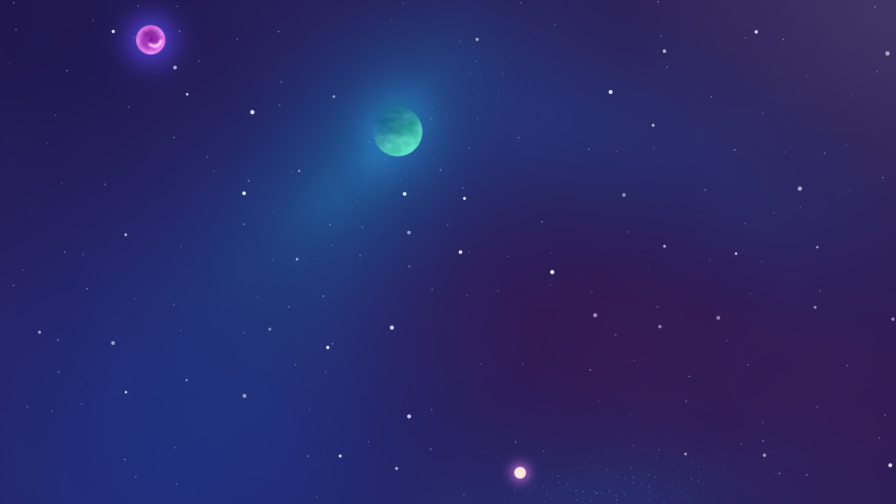
A Shadertoy shader for this background:

```glsl
float hash(vec2 p) {
    return fract(sin(dot(p, vec2(127.1, 311.7))) * 43758.5453);
}

float noise(vec2 p) {
    vec2 i = floor(p), f = fract(p);
    f = f * f * (3.0 - 2.0 * f);
    return mix(mix(hash(i), hash(i + vec2(1, 0)), f.x),
               mix(hash(i + vec2(0, 1)), hash(i + vec2(1, 1)), f.x), f.y);
}

float fbm(vec2 p) {
    float sum = 0.0, amp = 0.5;
    for (int i = 0; i < 4; i++) {
        sum += amp * noise(p);
        p = mat2(1.6, 1.2, -1.2, 1.6) * p;
        amp *= 0.5;
    }
    return sum;
}

// Soft elliptical falloff, turned by an angle
float glow(vec2 p, vec2 center, vec2 size, float angle) {
    float c = cos(angle), s = sin(angle);
    vec2 q = mat2(c, -s, s, c) * (p - center) / size;
    return exp(-dot(q, q));
}

float disc(vec2 p, vec2 center, float radius, float soft) {
    return 1.0 - smoothstep(radius - soft, radius + soft, length(p - center));
}

// One star per grid cell, kept with the given chance
float stars(vec2 p, float cell, float radius, float chance, float seed, float px) {
    vec2 id = floor(p / cell);
    vec2 spot = 0.15 + 0.7 * vec2(hash(id + seed), hash(id + seed + 17.3));
    float size = radius * mix(0.6, 1.1, hash(id + seed + 41.7));
    float keep = step(hash(id + seed + 73.1), chance);
    return keep * disc(p, (id + spot) * cell, size, px * 0.8) * mix(0.45, 1.0, hash(id + seed + 5.9));
}

vec3 sky(vec2 p) {
    vec3 col = vec3(0.165, 0.115, 0.335);
    col = mix(col, vec3(0.115, 0.08, 0.29), 0.85 * glow(p, vec2(0.0, 1.05), vec2(0.55, 0.45), 0.0));
    // Blue sweep rising from the lower left and bending right
    col = mix(col, vec3(0.125, 0.18, 0.50), 0.95 * glow(p, vec2(0.36, 0.08), vec2(0.55, 0.52), 0.3));
    col = mix(col, vec3(0.125, 0.22, 0.50), 0.75 * glow(p, vec2(0.62, 0.52), vec2(0.5, 0.24), 0.95));
    col = mix(col, vec3(0.145, 0.20, 0.47), 0.8 * glow(p, vec2(1.12, 0.75), vec2(0.45, 0.17), -0.2));
    col = mix(col, vec3(0.155, 0.17, 0.43), 0.7 * glow(p, vec2(1.48, 0.58), vec2(0.26, 0.18), -0.7));
    // Plum hollow and lower right
    col = mix(col, vec3(0.205, 0.10, 0.325), 0.9 * glow(p, vec2(1.22, 0.33), vec2(0.38, 0.19), -0.1));
    col = mix(col, vec3(0.205, 0.11, 0.34), 0.8 * glow(p, vec2(1.7, 0.2), vec2(0.4, 0.26), 0.0));
    // Pale upper right corner
    col = mix(col, vec3(0.25, 0.21, 0.40), 0.9 * glow(p, vec2(1.8, 1.0), vec2(0.5, 0.33), -0.5));
    col = mix(col, vec3(0.15, 0.20, 0.46), 0.7 * glow(p, vec2(1.16, -0.02), vec2(0.34, 0.12), 0.1));
    // Teal nebula
    float wisps = fbm(p * vec2(9.0, 7.0) + 3.0);
    col = mix(col, vec3(0.12, 0.36, 0.58), 0.6 * glow(p, vec2(0.73, 0.69), vec2(0.27, 0.14), 0.85));
    col += vec3(0.02, 0.13, 0.13) * wisps * glow(p, vec2(0.74, 0.70), vec2(0.16, 0.055), 0.85);
    return col + 0.02 * (wisps - 0.47) * vec3(0.5, 0.8, 1.0);
}

vec3 tealPlanet(vec3 col, vec2 p, float px) {
    vec2 q = (p - vec2(0.789, 0.739)) / 0.049;
    float light = smoothstep(-1.0, 1.0, dot(q, normalize(vec2(0.55, -0.85))));
    float clouds = fbm(q * vec2(1.8, 2.8) + 8.0);
    vec3 surface = mix(vec3(0.09, 0.40, 0.55), vec3(0.30, 0.82, 0.71), light);
    surface += 0.3 * (clouds - 0.45);
    float body = disc(q, vec2(0.0), 1.0, px / 0.049);
    float fade = smoothstep(-1.0, 0.1, dot(q, vec2(0.75, -0.35)) + 0.5 * (clouds - 0.3));
    col += vec3(0.01, 0.10, 0.12) * exp(-dot(q, q) * 0.3);
    col = mix(col, vec3(0.10, 0.42, 0.53), 0.6 * glow(q, vec2(0.0, 0.75), vec2(0.8, 0.6), 0.0));
    return mix(col, surface, body * mix(0.3, 1.0, fade));
}

vec3 violetPlanet(vec3 col, vec2 p, float px) {
    vec2 q = (p - vec2(0.299, 0.921)) / 0.029;
    float r = length(q);
    col += vec3(0.16, 0.14, 0.48) * exp(-r * r * 0.32);
    vec3 surface = mix(vec3(0.60, 0.20, 0.70), vec3(0.88, 0.47, 0.90), smoothstep(0.45, 0.95, r));
    surface += 0.25 * (fbm(q * 2.5) - 0.45);
    // Bright inner crescent
    float arc = exp(-pow((length(q - vec2(0.25, 0.0)) - 0.42) / 0.12, 2.0));
    surface += 0.5 * arc * smoothstep(0.0, 0.3, dot(q - vec2(0.25, 0.0), vec2(0.3, -0.9)));
    return mix(col, surface, disc(q, vec2(0.0), 1.0, px / 0.029));
}

void mainImage(out vec4 fragColor, in vec2 fragCoord) {
    float px = 1.0 / iResolution.y;
    vec2 p = fragCoord * px;
    vec3 col = sky(p);

    // Star field, with dust along the nebula and lower edge
    float dust = glow(p, vec2(1.18, 0.01), vec2(0.28, 0.08), 0.15)
               + 0.5 * glow(p, vec2(0.78, 0.68), vec2(0.32, 0.10), 0.8);
    col = mix(col, vec3(0.30, 0.58, 0.80), 0.6 * dust * stars(p, 0.016, 0.0014, 0.6, 9.0, px));
    col = mix(col, vec3(0.55, 0.65, 0.90), 0.6 * stars(p, 0.075, 0.0017, 0.5, 2.0, px));
    col = mix(col, vec3(0.90, 0.92, 1.0), stars(p, 0.14, 0.0038, 0.5, 5.0, px));

    col = tealPlanet(col, p, px);
    col = violetPlanet(col, p, px);

    // Small warm orb
    vec2 orb = vec2(1.032, 0.062);
    col += vec3(0.50, 0.22, 0.38) * glow(p, orb, vec2(0.02), 0.0);
    col = mix(col, vec3(1.0, 0.91, 0.87), disc(p, orb, 0.0115, px));
    fragColor = vec4(clamp(col, 0.0, 1.0), 1.0);
}
```
